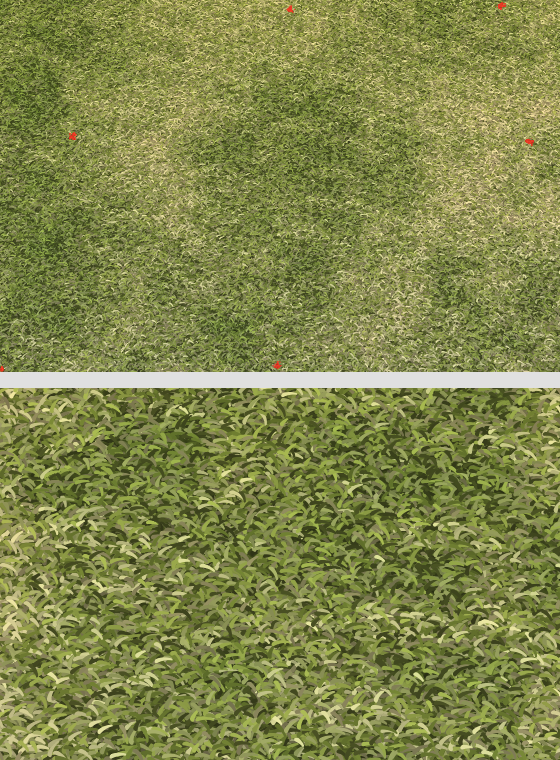
Top: the whole. Bottom: its middle third, enlarged.
Give the GLSL for this texture, as a Shadertoy shader.

```glsl
// A sunlit mown lawn seen at a slant, with dry patches and a few red flowers.
// Layers of short, randomly turned blades are painted over dark soil; slow
// noise shifts their colours between deep green and straw.

const int   LAYERS       = 5;
const float BLADE_CELL   = 0.0105;  // blade spacing, in canvas heights
const float BLADE_HALF   = 0.62;    // half length, in cells
const float BLADE_WIDTH  = 0.17;    // half width, in cells
const float TURN_RANGE   = 2.5;     // spread of blade angles around horizontal
const float PERSPECTIVE  = 0.3;     // how much finer the far edge gets
const float CONTRAST     = 1.45;
const float DRY_SHIFT    = 0.75;    // strength of the dry and green patches
const float FLOWER_SIZE  = 0.012;
const vec3  SOIL   = vec3(0.25, 0.28, 0.11);
const vec3  MEAN   = vec3(0.53, 0.55, 0.31);
const vec3  FLOWER = vec3(0.93, 0.24, 0.15);

// Blade colours from shaded to dry
const vec3 SHADE = vec3(0.34, 0.36, 0.18);
const vec3 DEEP  = vec3(0.44, 0.48, 0.22);
const vec3 LEAF  = vec3(0.56, 0.60, 0.29);
const vec3 SAGE  = vec3(0.56, 0.58, 0.34);
const vec3 DRY   = vec3(0.52, 0.51, 0.33);
const vec3 STRAW = vec3(0.69, 0.69, 0.46);

float hash(vec2 p) {
    return fract(sin(dot(p, vec2(127.1, 311.7))) * 43758.5453);
}

float noise(vec2 p) {
    vec2 i = floor(p), f = fract(p);
    f = f * f * (3.0 - 2.0 * f);
    return mix(mix(hash(i), hash(i + vec2(1, 0)), f.x),
               mix(hash(i + vec2(0, 1)), hash(i + vec2(1, 1)), f.x), f.y);
}

// Dryness of the turf, about -0.5 (lush) to 0.5 (dry)
float dryness(vec2 p) {
    float n = 0.40 * noise(p * vec2(3.6, 2.2) + 3.7)
            + 0.32 * noise(p * vec2(8.0, 6.5) + 11.3)
            + 0.28 * noise(p * vec2(21.0, 24.0) + 5.1);
    return n - 0.5;
}

vec3 bladeColor(float pick) {
    vec3 c = pick < 0.08 ? SHADE : pick < 0.28 ? DEEP : pick < 0.49 ? LEAF
           : pick < 0.71 ? SAGE  : pick < 0.83 ? DRY  : STRAW;
    return MEAN + (c - MEAN) * CONTRAST;
}

// Paints one layer of blades over the colour below
vec3 paintBlades(vec3 below, vec2 q, float layer, float dry, float pixel) {
    vec2 g = q / BLADE_CELL + layer * vec2(17.37, 9.61);
    vec2 cell = floor(g);
    float soft = pixel / BLADE_CELL;
    float light = mix(0.78, 1.06, layer / float(LAYERS - 1));
    for (int j = -1; j <= 1; j++)
    for (int i = -1; i <= 1; i++) {
        vec2 id = cell + vec2(i, j);
        vec2 seed = id + layer * 41.3;
        vec2 root = id + vec2(hash(seed), hash(seed + 7.7));
        float turn = (hash(seed + 19.1) - 0.5) * TURN_RANGE;
        vec2 dir = vec2(cos(turn), sin(turn));
        float halfLen = BLADE_HALF * mix(0.55, 1.25, hash(seed + 31.9));

        // Distance to a tapered, slightly bent segment
        vec2 d = g - root;
        float along = dot(d, dir);
        float across = dot(d, vec2(-dir.y, dir.x)) + 0.25 * along * along;
        float t = clamp(along, -halfLen, halfLen);
        float width = BLADE_WIDTH * (1.0 - 0.35 * t / halfLen);
        float dist = length(vec2(along - t, across));
        float cover = clamp((width - dist) / soft + 0.5, 0.0, 1.0);

        float pick = hash(seed + 53.3) + DRY_SHIFT * dry;
        float gleam = mix(0.86, 1.14, hash(seed + 71.7));
        below = mix(below, bladeColor(pick) * light * gleam, cover);
    }
    return below;
}

// Two ragged flowers in each of three loose rows
float flowers(vec2 p, float pixel) {
    float cover = 0.0;
    for (int i = 0; i < 6; i++) {
        float row = float(i / 2), side = float(i % 2);
        float start = 0.195 * row * row;
        float gap = 0.745 + 1.055 * row - 0.572 * row * row;
        float jitter = 0.03 * (hash(vec2(i, 4.0)) - 0.5);
        vec2 center = vec2(start + gap * side, 0.01 + row * (0.74 - 0.125 * row) + jitter);
        vec2 d = (p - center) * vec2(1.0, 1.15);
        float radius = FLOWER_SIZE * (0.25 + 1.1 * noise(p * 240.0));
        cover = max(cover, clamp((radius - length(d)) / pixel + 0.5, 0.0, 1.0));
    }
    return cover;
}

void mainImage(out vec4 fragColor, in vec2 fragCoord) {
    vec2 p = fragCoord / iResolution.y;
    float pixel = 1.0 / iResolution.y;
    float middle = 0.5 * iResolution.x / iResolution.y;

    // Ground plane tilted away from the viewer
    float depth = 1.0 + PERSPECTIVE * p.y;
    vec2 ground = vec2(p.x - middle, p.y) * depth + 2.0;

    float dry = dryness(p);
    vec3 color = SOIL * mix(0.8, 1.3, noise(ground * 150.0));
    for (int k = 0; k < LAYERS; k++)
        color = paintBlades(color, ground, float(k), dry, pixel * depth);

    // Patch tint, and warmer turf towards the far edge
    color *= 1.0 + dry * vec3(0.28, 0.08, 0.22);
    color.b *= mix(1.08, 0.9, p.y);

    // Flowers with darker and lighter petals
    vec3 petal = FLOWER * mix(0.8, 1.1, noise(p * 300.0));
    color = mix(color, petal, flowers(p, pixel));
    fragColor = vec4(clamp(color, 0.0, 1.0), 1.0);
}
```
